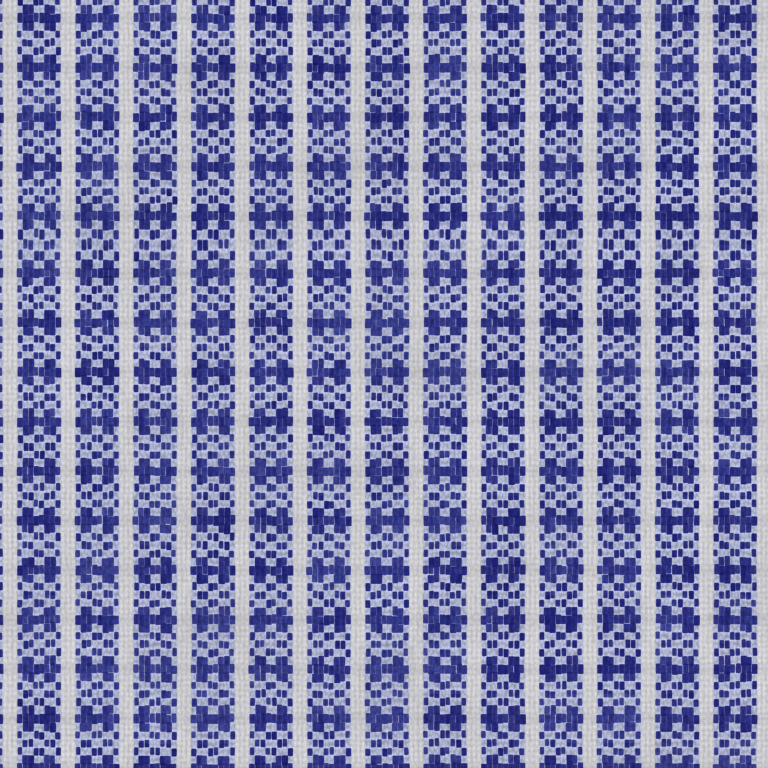
This texture is drawn by a Shadertoy shader. Its source:

```glsl
// Woven cloth: indigo stripes of paired stitches and solid bands, split by white cords.

const float COLUMNS = 13.24;        // stripe repeats across the canvas
const float ROWS = 15.515;          // band repeats down the canvas
const float FIRST_CORD = 0.013;     // centre of the leftmost white cord
const float FIRST_BAND = 0.0235;    // centre of the top band, from the top
const float SLACK = 0.0098;         // one looser repeat in the weave
const float STRIPE_WIDTH = 0.75;    // blue share of a column
const float THREADS = 8.0;          // warp threads in a stripe
const float PICKS = 6.0;            // stitch rows in a repeat
const float SOFTNESS = 0.0011;      // fuzz of the yarn edges
const float WOBBLE = 0.0009;        // uneven tension
const float FIBRE_SCALE = 210.0;
const vec3 CORD = vec3(0.80, 0.80, 0.815);
const vec3 PALE = vec3(0.67, 0.69, 0.80);
const vec3 INDIGO = vec3(0.20, 0.22, 0.52);
const vec3 DEEP = vec3(0.10, 0.11, 0.41);

vec2 hash2(vec2 p) {
    vec3 q = fract(p.xyx * vec3(0.1031, 0.1030, 0.0973));
    q += dot(q, q.yzx + 33.33);
    return fract((q.xx + q.yz) * q.zy);
}

// Cellular noise: distance to the nearest scattered point
float cellular(vec2 p) {
    vec2 cell = floor(p);
    float nearest = 2.0;
    for (int y = -1; y <= 1; y++)
    for (int x = -1; x <= 1; x++) {
        vec2 neighbour = cell + vec2(x, y);
        nearest = min(nearest, length(neighbour + hash2(neighbour) - p));
    }
    return nearest;
}

float layeredSines(vec2 p) {
    float sum = 0.0, gain = 0.5;
    for (int i = 0; i < 4; i++) {
        sum += gain * sin(p.x + 1.7 * sin(p.y)) * cos(p.y - 0.6 * p.x);
        p = mat2(1.5, 1.1, -1.1, 1.5) * p + 2.3;
        gain *= 0.55;
    }
    return sum;
}

float roundedBox(vec2 p, vec2 halfSize, float radius) {
    vec2 q = abs(p) - halfSize + radius;
    return length(max(q, 0.0)) + min(max(q.x, q.y), 0.0) - radius;
}

// Half size of a stitch in thread units; zero where the warp stays below
vec2 stitchSize(float thread, float pick) {
    float inner = step(0.5, mod(thread, 4.0)) * step(mod(thread, 4.0), 2.5);
    float row = mod(pick, PICKS);
    if (row == 1.0) return vec2(0.52, 0.56);
    if (inner != 1.0 - mod(row, 2.0)) return vec2(0.0);
    return row < 3.0 ? vec2(0.54, 0.56) : vec2(0.43, 0.45);
}

void mainImage(out vec4 fragColor, in vec2 fragCoord) {
    vec2 uv = fragCoord / iResolution.xy;
    float edge = max(SOFTNESS, 0.8 / iResolution.y);

    // Weave coordinates, counted from the top left
    vec2 p = uv + WOBBLE * vec2(layeredSines(uv * 21.0), layeredSines(uv * 17.0 + 5.0));
    float top = 1.0 - p.y;
    float column = (p.x - FIRST_CORD) * COLUMNS;
    float band = (top - FIRST_BAND - SLACK * smoothstep(0.29, 0.345, top)) * ROWS;
    float columnId = floor(column);
    float across = (fract(column) - 0.5) / STRIPE_WIDTH + 0.5;
    vec2 weave = vec2(across * THREADS, (band + 0.25) * PICKS);
    vec2 cellSize = vec2(STRIPE_WIDTH / (COLUMNS * THREADS), 1.0 / (ROWS * PICKS));

    // Fibre grain and slow changes of dye
    float grain = cellular(uv * FIBRE_SCALE * vec2(1.2, 0.8)) - 0.5;
    float dye = layeredSines(uv * 13.0);
    vec2 repeatTone = hash2(vec2(columnId, floor(band + 0.5)) + 40.0) - 0.5;

    // Pale weft ground with light ridges between the picks
    float ridge = 0.5 + 0.5 * cos(6.2832 * weave.y);
    vec3 color = PALE * (0.94 + 0.10 * ridge - 0.28 * grain);

    // White cords: three plied ribs, pinched beside each band
    float fromCord = fract(column + 0.5) - 0.5;
    float cordHalf = 0.5 * (1.0 - STRIPE_WIDTH);
    float nearBand = smoothstep(0.16, 0.04, abs(fract(band + 0.5) - 0.5));
    float ribs = cos(fromCord / cordHalf * 9.4248);
    float ply = sin(weave.y * 9.4248 + 3.0 * sign(ribs));
    float cordShade = 0.985 + 0.035 * ribs * (1.0 - 0.6 * nearBand)
                    + 0.022 * ply - 0.035 * nearBand - 0.11 * grain;
    float cordEdge = (abs(fromCord) - cordHalf) / COLUMNS;
    color = mix(color, CORD * cordShade, smoothstep(edge, -edge, cordEdge));

    // Blue stitches, each slightly shifted, sized and dyed on its own
    vec2 home = floor(weave);
    for (int y = -1; y <= 1; y++)
    for (int x = -1; x <= 1; x++) {
        vec2 id = home + vec2(x, y);
        vec2 size = stitchSize(id.x, id.y);
        if (id.x < 0.0 || id.x >= THREADS || size.x == 0.0) continue;
        vec2 rnd = hash2(id + vec2(columnId * 17.0, 90.0)) - 0.5;
        vec2 offset = weave - id - 0.5 - rnd * vec2(0.20, 0.18);
        vec2 halfSize = size * cellSize * (1.0 + 0.22 * rnd.yx);
        float d = roundedBox(offset * cellSize, halfSize, 0.0016);
        float depth = 0.5 + 0.7 * rnd.x + 0.45 * dye + 0.5 * repeatTone.x - 0.7 * abs(offset.x) + 0.2;
        vec3 yarn = mix(INDIGO, DEEP, clamp(depth, 0.0, 1.0)) * (1.0 - 0.35 * grain);
        float cover = smoothstep(edge, -edge, d) * (0.93 + 0.10 * rnd.y);
        color = mix(color, yarn, cover);
    }

    // Uneven light over the cloth
    color *= 1.0 + 0.025 * dye + 0.03 * repeatTone.y;
    fragColor = vec4(clamp(color, 0.0, 1.0), 1.0);
}
```
